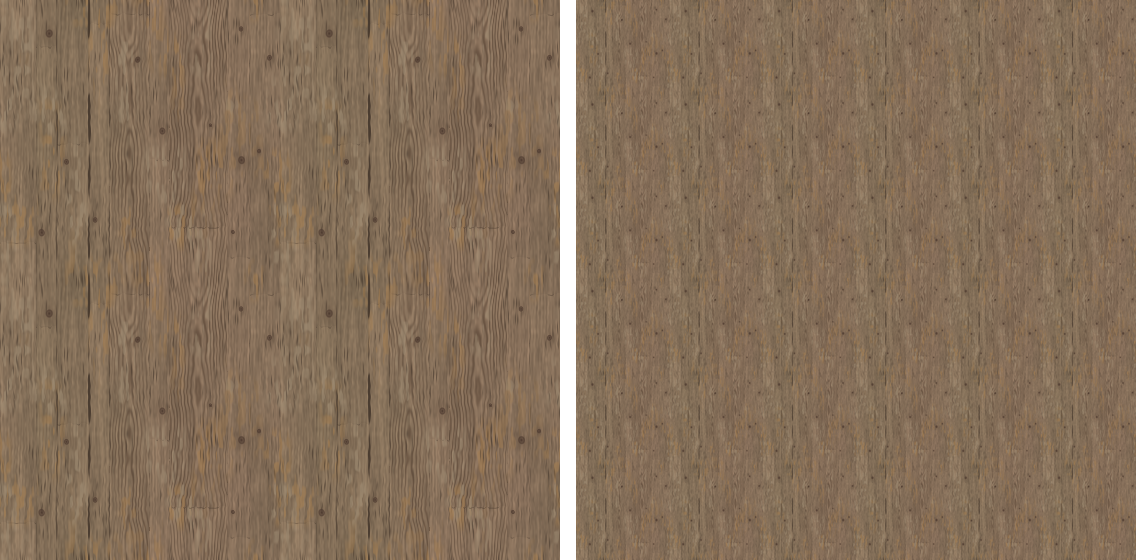
Left, the tile; right, the same tile 3 across and 3 down.
Write a WebGL 1 fragment shader that draws this texture.

```glsl
precision highp float;
// Weathered brown timber: uneven upright planks with fine arched grain, knots, split gaps and ochre wear.
uniform vec2 u_resolution;

const float TAU = 6.2831853;
const float REPEATS = 2.0;
const float PLANKS = 9.0;
const float KNOT_ROWS = 3.0;
const vec4 EDGES_A = vec4(0.130, 0.203, 0.318, 0.391);
const vec4 EDGES_B = vec4(0.534, 0.604, 0.812, 0.893);
const vec3 OLIVE = vec3(0.535, 0.460, 0.362);
const vec3 RUSSET = vec3(0.525, 0.430, 0.352);
const vec3 LATEWOOD = vec3(0.365, 0.285, 0.222);
const vec3 OCHRE = vec3(0.66, 0.50, 0.31);
const vec3 PALE = vec3(0.64, 0.57, 0.47);
const vec3 CRACK = vec3(0.25, 0.20, 0.16);
const vec3 KNOT = vec3(0.30, 0.225, 0.185);

float hash(vec2 p) {
  vec3 q = fract(p.xyx * 0.1031);
  q += dot(q, q.yzx + 33.33);
  return fract((q.x + q.y) * q.z);
}

// Value noise that wraps after a whole number of cells
float noise(vec2 p, vec2 cells, float seed) {
  vec2 g = p * cells, i = floor(g), f = fract(g);
  f = f * f * (3.0 - 2.0 * f);
  vec2 a = mod(i, cells) + seed, b = mod(i + 1.0, cells) + seed;
  return mix(mix(hash(a), hash(vec2(b.x, a.y)), f.x),
             mix(hash(vec2(a.x, b.y)), hash(b), f.x), f.y);
}

// Distance to the nearest scattered point, wrapping
float cellular(vec2 p, vec2 cells, float seed) {
  vec2 g = p * cells, i = floor(g);
  float nearest = 2.0;
  for (int y = -1; y <= 1; y++) {
    for (int x = -1; x <= 1; x++) {
      vec2 cell = i + vec2(float(x), float(y));
      vec2 id = mod(cell, cells) + seed;
      vec2 point = cell + vec2(hash(id), hash(id + 71.0));
      nearest = min(nearest, length(g - point));
    }
  }
  return nearest;
}

float waves(float y, float seed) {
  return sin(TAU * (y + seed)) + 0.7 * sin(TAU * (2.0 * y + 2.7 * seed))
       + 0.25 * sin(TAU * (5.0 * y + 5.1 * seed));
}

// Left edge, right edge and index of the plank at x
vec3 findPlank(float x) {
  vec4 a = step(EDGES_A, vec4(x)), b = step(EDGES_B, vec4(x));
  vec4 low = max(a * EDGES_A, b * EDGES_B);
  vec4 high = min(max(EDGES_A, a), max(EDGES_B, b));
  return vec3(max(max(low.x, low.y), max(low.z, low.w)),
              min(min(high.x, high.y), min(high.z, high.w)),
              dot(a + b, vec4(1.0)));
}

// Offset from the knot of this plank and row, and its radius
vec3 findKnot(vec2 p, vec3 plank) {
  vec2 id = vec2(plank.z, floor(p.y * KNOT_ROWS));
  vec2 jitter = 0.25 + 0.5 * vec2(hash(id + 13.0), hash(id + 29.0));
  float chance = hash(id + 47.0);
  vec2 centre = vec2(mix(plank.x, plank.y, jitter.x), (id.y + jitter.y) / KNOT_ROWS);
  return vec3(p - centre, step(0.5, chance) * mix(0.004, 0.013, fract(chance * 7.0)));
}

// Broken seam between planks, wide and dark where the wood has split
float gap(float dist, float edge, float y, float pixel) {
  float id = mod(edge, PLANKS);
  float split = pow(0.5 + 0.5 * cos(TAU * (id - 3.0) / PLANKS), 6.0);
  float wear = noise(vec2(0.5, y), vec2(1.0, 19.0), id * 5.0);
  float width = 0.001 + 0.004 * split * wear;
  float line = 1.0 - smoothstep(width - pixel, width + pixel, dist);
  return line * mix(0.05 + 0.4 * smoothstep(0.3, 0.9, wear), 0.85, split * smoothstep(0.1, 0.5, wear));
}

float flakes(vec2 p, float seed) {
  float patches = smoothstep(0.58, 0.88, noise(p, vec2(11.0, 5.0), seed));
  return patches * smoothstep(0.5, 0.75, noise(p, vec2(110.0, 24.0), seed + 9.0));
}

void main() {
  vec2 p = fract(gl_FragCoord.xy / u_resolution * REPEATS);
  float pixel = 0.6 * REPEATS / min(u_resolution.x, u_resolution.y);
  p.x = fract(p.x + 0.001 * waves(p.y, 0.3) + 0.0008 * sin(TAU * (13.0 * p.y + waves(p.y, 0.6))));
  vec3 plank = findPlank(p.x);
  float seed = hash(vec2(plank.z, 3.0));
  float ragged = noise(p, vec2(100.0, 5.0), 61.0);
  float along = fract(p.y - hash(vec2(plank.z, 8.0)) + 0.012 * ragged);

  // Grain, parted around knots and arched on the widest planks
  vec3 knot = findKnot(p, plank);
  float radius = max(knot.z, 0.001);
  float bulge = step(0.002, knot.z) * exp(-dot(knot.xy, knot.xy / vec2(6.0, 9.0)) / (radius * radius));
  float s = p.x - 0.5 * (plank.x + plank.y) - 0.75 * knot.x * bulge;
  float figure = smoothstep(0.131, 0.142, plank.y - plank.x);
  float sway = waves(p.y, seed);
  float field = mix(s + 0.003 * sway, sqrt(s * s + 0.0002) + 0.010 * sway, figure);
  float wander = 1.1 * noise(p, vec2(24.0, 6.0), 5.0) + 0.35 * noise(p, vec2(70.0, 22.0), 15.0);
  float ring = 0.5 + 0.5 * sin(TAU * (88.0 * field + wander));
  float contrast = mix(0.16, 0.50, figure) * (0.35 + 1.2 * noise(p, vec2(17.0, 5.0), 17.0));

  // Tone of the boards and their fibres
  float blotch = noise(p, vec2(7.0, 4.0), 31.0);
  float streak = noise(p, vec2(54.0, 3.0), 23.0);
  float fibre = 0.6 * noise(p, vec2(170.0, 11.0), 2.0) + 0.4 * noise(p, vec2(200.0, 60.0), 7.0);
  vec3 color = mix(OLIVE, RUSSET, 0.3 * seed + 0.35 * blotch + 0.35 * smoothstep(0.3, 0.7, p.x));
  color *= 1.0 + 0.07 * (blotch - 0.5) + 0.10 * (streak - 0.5) + 0.30 * (fibre - 0.5);
  color *= 1.0 + 0.08 * (seed - 0.5) + 0.04 * (along - 0.5);
  color = mix(color, LATEWOOD, ring * ring * contrast);

  // Flaked finish and hairline checks along the grain
  color = mix(color, OCHRE, 0.5 * flakes(p, 41.0));
  color = mix(color, PALE, 0.5 * flakes(p, 83.0));
  float check = 1.0 - smoothstep(0.05, 0.30, cellular(p, vec2(80.0, 9.0), 19.0));
  color = mix(color, CRACK, 0.5 * check * smoothstep(0.45, 0.85, noise(p, vec2(26.0, 9.0), 53.0)));

  // Knots, butt joints and gaps
  float reach = length(knot.xy * vec2(1.0, 0.85));
  float core = 1.0 - smoothstep(0.65 * radius, radius + pixel, reach);
  float heart = 0.75 + 0.2 * cos(TAU * reach / radius);
  color = mix(color, LATEWOOD, 0.25 * bulge);
  color = mix(color, KNOT, core * heart * step(0.002, knot.z));
  float joint = 1.0 - smoothstep(0.0, 0.002 + pixel, min(along, 1.0 - along));
  color = mix(color, CRACK, 0.35 * joint * smoothstep(0.4, 0.8, ragged));
  float gaps = max(gap(p.x - plank.x, plank.z, p.y, pixel), gap(plank.y - p.x, plank.z + 1.0, p.y, pixel));
  gl_FragColor = vec4(mix(color, CRACK, gaps), 1.0);
}
```
